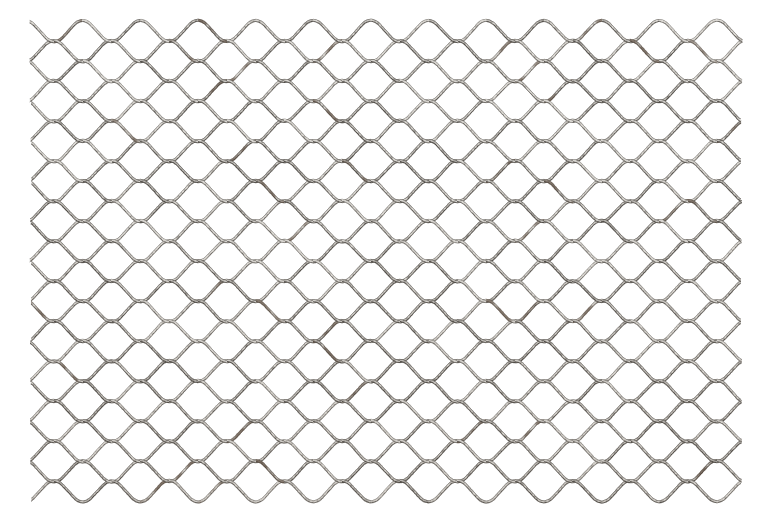
Give the GLSL for this pattern, as a WebGL 2 fragment shader.

```glsl
#version 300 es
precision highp float;
// Chain-link mesh of interlocked zigzag steel wires on a white ground.

uniform vec2 u_resolution;
out vec4 fragColor;

// Lengths are in canvas heights, measured from the canvas centre.
const float WIRES = 24.0;           // zigzag wires from top to bottom
const float HALF_PERIOD = 0.05543;  // horizontal run from peak to trough
const float PITCH = 0.03848;        // vertical distance between wires
const float OVERLAP = 0.0015;       // how far hooked bends pass each other
const float FLAT = 0.0085;          // half length of the flat bend
const float BEND = 0.0090;          // rounding of the bends
const float RADIUS = 0.0027;        // half width of a wire
const float PEAK_X = -0.5794;       // first peak of the top wire
const float TOP_Y = 0.4595;         // height of the top row of bends
const float LEFT = -0.6800;         // where the wires are cut off
const float RIGHT = 0.6875;
const float WOBBLE = 0.0011;        // unevenness of the wires
const float GRAIN = 190.0;          // frequency of the surface speckle
const float RUST_SHARE = 0.06;      // share of stained segments

const vec3 GROUND = vec3(1.0);
const vec3 STEEL_DARK = vec3(0.32, 0.305, 0.285);
const vec3 STEEL_LIGHT = vec3(0.85, 0.84, 0.82);
const vec3 RUST = vec3(0.36, 0.30, 0.25);

float hash(vec2 c) {
  vec3 h = fract(vec3(c.xyx) * vec3(0.1031, 0.1030, 0.0973));
  h += dot(h, h.yzx + 33.33);
  return fract((h.x + h.y) * h.z);
}

vec2 gradient(vec2 c) {
  float angle = 6.2832 * hash(c);
  return vec2(cos(angle), sin(angle));
}

// Gradient noise, about -0.7 to 0.7.
float noise(vec2 p) {
  vec2 i = floor(p), f = p - i;
  vec2 s = f * f * f * (f * (f * 6.0 - 15.0) + 10.0);
  vec2 e = vec2(1.0, 0.0);
  float low = mix(dot(gradient(i), f), dot(gradient(i + e), f - e), s.x);
  float high = mix(dot(gradient(i + e.yx), f - e.yx),
                   dot(gradient(i + 1.0), f - 1.0), s.x);
  return mix(low, high, s.y);
}

float smoothMax(float a, float b, float k) {
  float h = max(k - abs(a - b), 0.0) / k;
  return max(a, b) + 0.25 * h * h * k;
}

float smoothMin(float a, float b, float k) {
  return -smoothMax(-a, -b, k);
}

// Position along a wire in periods; whole numbers are peaks.
float phase(float x, float index) {
  return (x - PEAK_X) / (2.0 * HALF_PERIOD) + 0.5 * index;
}

// Signed distance to the centre line of one zigzag wire.
float zigzag(vec2 p, float index) {
  float run = abs(fract(phase(p.x, index) + 0.5) - 0.5) * 2.0 * HALF_PERIOD;
  float rise = p.y - TOP_Y + (index + 0.5) * PITCH;
  float top = 0.5 * PITCH + OVERLAP;
  vec2 normal = normalize(vec2(2.0 * top, HALF_PERIOD - 2.0 * FLAT));
  float slope = dot(vec2(run - 0.5 * HALF_PERIOD, rise), normal);
  return smoothMin(smoothMax(rise - top, slope, BEND), rise + top, BEND);
}

// Colour and coverage of one wire.
vec4 wire(vec2 p, float index, float pixel) {
  if (index < 0.0 || index >= WIRES) return vec4(0.0);
  float d = zigzag(p, index);
  float grain = noise(p * GRAIN + index * 17.3);
  vec2 segment = vec2(index + 3.0, floor(2.0 * phase(p.x, index)) + 40.0);
  float tone = hash(segment) - 0.5;

  // Round shading: dark rims, a bright core slightly off centre.
  float across = d / RADIUS;
  float core = 1.0 - smoothstep(0.05, 0.95, abs(across - 0.15));
  float light = 0.12 + 0.78 * core + 0.55 * grain + 0.35 * tone;
  vec3 color = mix(STEEL_DARK, STEEL_LIGHT, clamp(light, 0.0, 1.0));

  // Stains on a few segments, and a warmer cast lower down.
  float stained = step(1.0 - RUST_SHARE, hash(segment + 71.0));
  float stain = stained * smoothstep(-0.3, 0.3, noise(p * 45.0));
  color = mix(color, RUST, 0.65 * stain + 0.08 * smoothstep(0.3, -0.5, p.y));

  // Slightly rough outline and uneven cut ends.
  float edge = RADIUS * (1.0 + 0.22 * grain) - abs(d);
  float cut = 0.004 * (hash(vec2(index, 9.0)) - 0.5);
  float inside = min(p.x - LEFT + cut, RIGHT + cut - p.x);
  return vec4(color, clamp(0.5 + min(edge, inside) / pixel, 0.0, 1.0));
}

void main() {
  vec2 p = (gl_FragCoord.xy - 0.5 * u_resolution) / u_resolution.y;
  float pixel = 1.0 / u_resolution.y;
  p += WOBBLE * vec2(noise(p * 13.0), noise(p * 13.0 + 57.0));

  // The two wires that hook together on the nearest row swap order mid-knot.
  float row = floor((TOP_Y - p.y) / PITCH + 0.5);
  vec4 upper = wire(p, row - 1.0, pixel);
  vec4 lower = wire(p, row, pixel);
  bool lowerInFront = fract(phase(p.x, row) + 0.5) > 0.5;
  vec4 front = lowerInFront ? lower : upper;
  vec4 back = lowerInFront ? upper : lower;

  vec3 color = mix(GROUND, back.rgb, back.a);
  fragColor = vec4(mix(color, front.rgb, front.a), 1.0);
}
```
